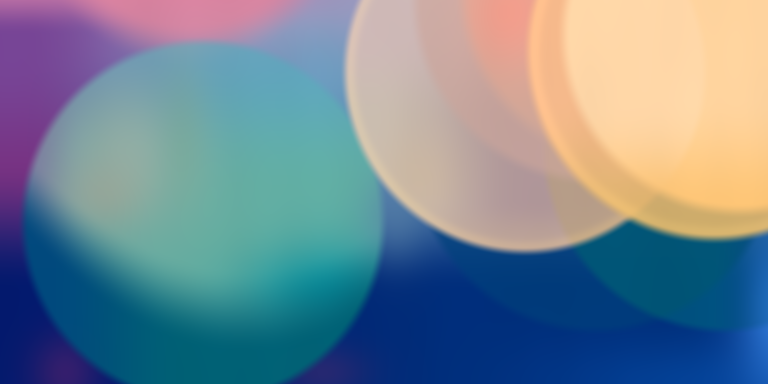
A WebGL 1 fragment shader for this background:

```glsl
precision highp float;
// Overlapping out-of-focus light discs, teal and peach, over a purple and navy blur.
uniform vec2 u_resolution;

// Soft elliptical spot: 1 at the centre, fading outward.
float glow(vec2 p, vec2 center, vec2 radii) {
  vec2 q = (p - center) / radii;
  return exp(-dot(q, q));
}

// Filled circle with a blurred edge.
float disc(vec2 p, vec2 center, float radius, float blur) {
  return 1.0 - smoothstep(-blur, blur, length(p - center) - radius);
}

// Soft light band just inside a circle's edge.
float rim(vec2 p, vec2 center, float radius, float width) {
  float d = (length(p - center) - radius + width) / width;
  return exp(-d * d);
}

vec2 gradientAt(vec2 cell) {
  float angle = 6.2832 * fract(sin(dot(cell, vec2(127.1, 311.7))) * 43758.5);
  return vec2(cos(angle), sin(angle));
}

float gradientNoise(vec2 p) {
  vec2 i = floor(p), f = fract(p);
  vec2 u = f * f * f * (f * (f * 6.0 - 15.0) + 10.0);
  vec2 e = vec2(1.0, 0.0);
  float low = mix(dot(gradientAt(i), f), dot(gradientAt(i + e.xy), f - e.xy), u.x);
  float high = mix(dot(gradientAt(i + e.yx), f - e.yx), dot(gradientAt(i + e.xx), f - e.xx), u.x);
  return mix(low, high, u.y);
}

// Blurred backdrop: navy below, purple left, lavender above.
vec3 backdrop(vec2 p) {
  vec3 navy = mix(vec3(0.01, 0.10, 0.43), vec3(0.0, 0.18, 0.48), smoothstep(0.2, 1.3, p.x));
  vec3 purple = mix(vec3(0.46, 0.19, 0.50), vec3(0.47, 0.27, 0.59), smoothstep(0.5, 0.85, p.y));
  vec3 lavender = mix(vec3(0.38, 0.55, 0.70), vec3(0.60, 0.60, 0.75), smoothstep(0.7, 0.98, p.y));
  vec3 upper = mix(purple, lavender, smoothstep(0.05, 0.65, p.x));
  vec3 col = mix(navy, upper, smoothstep(0.24, 0.58, p.y));
  col = mix(col, vec3(0.80, 0.48, 0.66), 0.85 * smoothstep(0.91, 1.03, p.y) * (1.0 - smoothstep(0.5, 1.0, p.x)));
  col = mix(col, vec3(0.42, 0.64, 0.77), 0.6 * glow(p, vec2(0.84, 0.80), vec2(0.13, 0.14)));
  col = mix(col, vec3(0.33, 0.13, 0.42), 0.6 * glow(p, vec2(0.17, 0.03), vec2(0.09, 0.1)));
  col = mix(col, vec3(0.24, 0.16, 0.43), 0.6 * glow(p, vec2(0.84, 0.03), vec2(0.12, 0.07)));
  col = mix(col, vec3(0.02, 0.29, 0.64), 0.7 * glow(p, vec2(1.85, 0.0), vec2(0.4, 0.12)));
  return mix(col, vec3(0.20, 0.50, 0.88), 0.9 * glow(p, vec2(2.03, 0.2), vec2(0.11, 0.24)));
}

// Colour within the large teal disc: lit above a curved soft border.
vec3 tealFill(vec2 p) {
  vec3 shade = mix(vec3(0.0, 0.29, 0.49), vec3(0.0, 0.39, 0.46), smoothstep(0.1, 0.5, p.x));
  vec3 lit = mix(vec3(0.38, 0.69, 0.64), vec3(0.36, 0.66, 0.74), smoothstep(0.5, 0.85, p.y));
  lit = mix(lit, vec3(0.47, 0.42, 0.62), 0.85 * glow(p, vec2(0.08, 0.62), vec2(0.12, 0.30)));
  lit = mix(lit, vec3(0.60, 0.69, 0.64), 0.85 * glow(p, vec2(0.33, 0.60), vec2(0.20, 0.24)));
  lit = mix(lit, vec3(0.66, 0.66, 0.58), 0.5 * glow(p, vec2(0.27, 0.49), vec2(0.11, 0.09)));
  lit = mix(lit, vec3(0.47, 0.66, 0.58), 0.5 * glow(p, vec2(0.48, 0.64), vec2(0.06, 0.22)));
  lit = mix(lit, vec3(0.43, 0.70, 0.62), 0.6 * glow(p, vec2(0.58, 0.32), vec2(0.2, 0.16)));
  lit = mix(lit, vec3(0.0, 0.58, 0.63), 0.85 * glow(p, vec2(0.86, 0.24), vec2(0.22, 0.12)));
  float border = 0.18 + 0.95 * pow(abs(p.x - 0.64), 2.0);
  return mix(shade, lit, smoothstep(border - 0.10, border + 0.12, p.y));
}

// Colour within the large beige disc.
vec3 beigeFill(vec2 p) {
  vec3 col = mix(vec3(0.79, 0.74, 0.69), vec3(0.69, 0.59, 0.60), smoothstep(0.98, 1.38, p.x));
  col = mix(col, vec3(0.81, 0.72, 0.72), 0.85 * smoothstep(0.68, 0.92, p.y));
  col = mix(col, vec3(0.82, 0.73, 0.62), 0.6 * glow(p, vec2(1.09, 0.53), vec2(0.12, 0.13)));
  return mix(col, vec3(0.77, 0.67, 0.59), 0.6 * smoothstep(0.48, 0.36, p.y));
}

void main() {
  vec2 p = gl_FragCoord.xy / u_resolution.y;
  p.x += 1.0 - 0.5 * u_resolution.x / u_resolution.y;
  vec3 col = backdrop(p);

  // Left: pink disc behind the teal one.
  col = mix(col, vec3(0.87, 0.52, 0.62), 0.85 * disc(p, vec2(0.49, 1.25), 0.37, 0.06));
  vec2 tealCenter = vec2(0.529, 0.422);
  float tealAlpha = 0.96 - 0.22 * smoothstep(0.6, 0.88, p.y);
  col = mix(col, tealFill(p), tealAlpha * disc(p, tealCenter, 0.469, 0.016));
  col = mix(col, vec3(0.34, 0.50, 0.66), 0.6 * glow(p, vec2(1.03, 0.44), vec2(0.08, 0.12)));

  // Lower right: two dim discs.
  float blueDisc = disc(p, vec2(1.55, 0.609), 0.469, 0.016);
  float dimTeal = disc(p, vec2(1.888, 0.609), 0.469, 0.014);
  col = mix(col, vec3(0.0, 0.25, 0.48), 0.7 * blueDisc);
  vec3 dimColor = mix(vec3(0.0, 0.33, 0.50), vec3(0.0, 0.34, 0.46), blueDisc);
  col = mix(col, dimColor, dimTeal * (0.9 - 0.6 * smoothstep(1.85, 2.0, p.x)));

  // Upper right: beige disc, tinted where the others cross it.
  vec2 beigeCenter = vec2(1.367, 0.8125);
  float beige = disc(p, beigeCenter, 0.469, 0.013);
  vec3 beigeColor = mix(beigeFill(p), vec3(0.72, 0.62, 0.50), 0.7 * dimTeal);
  beigeColor += vec3(0.05, 0.04, 0.0) * rim(p, beigeCenter, 0.469, 0.015);
  col = mix(col, beigeColor, beige);
  float rose = disc(p, vec2(1.55, 1.0), 0.469, 0.02);
  col = mix(col, vec3(0.80, 0.65, 0.61), 0.65 * rose * beige);
  float coral = disc(p, vec2(1.66, 1.03), 0.455, 0.025);
  col = mix(col, vec3(0.89, 0.69, 0.58), 0.45 * coral * beige);
  float coralGlow = glow(p, vec2(1.33, 0.97), vec2(0.13, 0.16));
  col = mix(col, vec3(0.99, 0.60, 0.53), coralGlow * rose * mix(0.25, 0.75, coral));

  // Orange disc, then the brightest peach disc.
  vec2 orangeCenter = vec2(1.862, 0.865);
  vec3 orange = mix(vec3(0.87, 0.70, 0.41), vec3(0.97, 0.73, 0.54), smoothstep(0.4, 0.75, p.y));
  orange += vec3(0.05, 0.04, 0.02) * rim(p, orangeCenter, 0.488, 0.018);
  col = mix(col, orange, 0.92 * disc(p, orangeCenter, 0.488, 0.015));
  vec2 peachCenter = vec2(1.927, 0.909);
  vec3 peach = mix(vec3(0.99, 0.77, 0.46), vec3(1.0, 0.83, 0.62), smoothstep(0.45, 0.75, p.y));
  peach = mix(peach, vec3(1.0, 0.85, 0.68), 0.6 * beige * smoothstep(0.48, 0.72, p.y));
  col = mix(col, peach, disc(p, peachCenter, 0.459, 0.02));

  // Faint vertical streaks and cloudy variation.
  float haze = gradientNoise(p * vec2(9.0, 2.0)) + 0.6 * gradientNoise(p * 4.0 + 7.3);
  col *= 1.0 + 0.02 * haze;
  gl_FragColor = vec4(clamp(col, 0.0, 1.0), 1.0);
}
```
